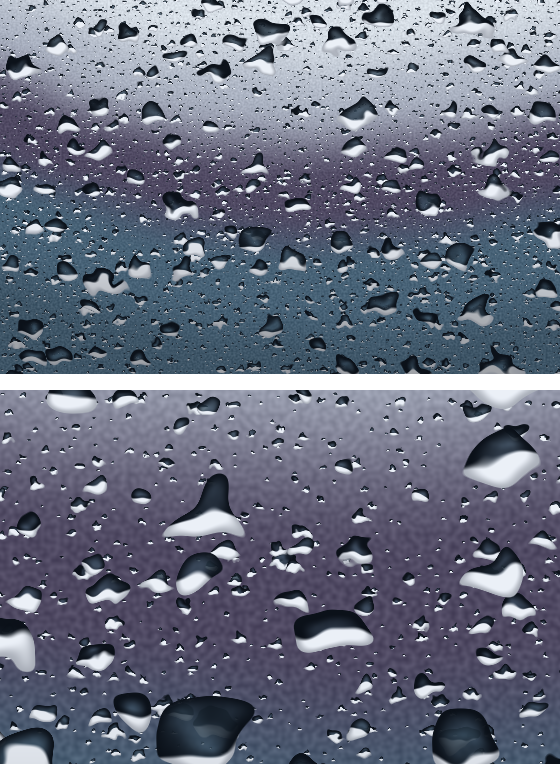
Top: the whole. Bottom: its middle third, enlarged.
Reproduce this texture procedurally as a Shadertoy shader.

```glsl
// Rain drops on a window before a blurred dusk sky: pale top, plum band, teal base.
// Four jittered grids scatter bent, tapered blobs, from mist specks to large drops.
// Each blob acts as a lens: dark rim above, teal middle, bright crescent below.

#define SKY      vec3(0.85, 0.88, 0.91)
#define HAZE     vec3(0.67, 0.70, 0.76)
#define PLUM     vec3(0.31, 0.285, 0.385)
#define TEAL     vec3(0.28, 0.385, 0.465)
#define INK      vec3(0.03, 0.05, 0.08)
#define GLINT    vec3(0.92, 0.94, 0.97)
#define COVERAGE 0.62
#define WOBBLE   0.42
#define GRAIN    0.09

vec3 hash3(vec2 cell) {
    vec3 h = fract(cell.xyx * vec3(0.1031, 0.1030, 0.0973));
    h += dot(h, h.yxz + 33.33);
    return fract((h.xxy + h.yzz) * h.zyx);
}

float gradientNoise(vec2 p) {
    vec2 i = floor(p), f = p - i;
    vec2 u = f * f * f * (f * (f * 6.0 - 15.0) + 10.0);
    float corner[4];
    for (int k = 0; k < 4; k++) {
        vec2 o = vec2(k & 1, k >> 1);
        float angle = 6.2832 * hash3(i + o + 71.0).x;
        corner[k] = dot(vec2(cos(angle), sin(angle)), f - o);
    }
    return mix(mix(corner[0], corner[1], u.x), mix(corner[2], corner[3], u.x), u.y);
}

// Blurred scene; the bands sink toward the middle of the pane
vec3 backdrop(vec2 uv) {
    float side = uv.x - 0.56;
    float t = uv.y - side * side * (side < 0.0 ? 0.62 : 0.45);
    t += 0.03 * gradientNoise(uv * vec2(5.0, 3.0));
    vec3 c = mix(TEAL * 0.86, TEAL, smoothstep(0.0, 0.2, t));
    c = mix(c, PLUM, smoothstep(0.27, 0.45, t));
    c = mix(c, HAZE, smoothstep(0.5, 0.73, t));
    return mix(c, SKY, smoothstep(0.7, 0.95, t));
}

// Colour inside a drop, q in drop radii
vec3 lens(vec2 q, vec3 behind, vec3 rnd, float height, float ripple) {
    float seam = -0.12 + 0.5 * (rnd.x - 0.5) + 0.2 * q.x * (rnd.y - 0.5) + ripple;
    seam -= 0.25 * (1.0 - smoothstep(0.0, 0.4, height));
    float rim = smoothstep(0.1, 0.95, length(q) + 0.35 * (rnd.z - 0.4));
    vec3 upper = mix(mix(TEAL, behind, 0.3), INK, 0.2 + 0.75 * rim);
    upper = mix(upper, INK, 0.55 * smoothstep(0.35, 0.0, abs(q.y - seam - 0.15)) * rnd.y);
    float gloss = mix(0.68, 1.0, smoothstep(0.05, 0.45, height));
    vec3 lower = GLINT * gloss;
    lower = mix(lower, HAZE * 0.75, 0.6 * smoothstep(0.65, 1.0, length(q)));
    return mix(lower, upper, smoothstep(seam - 0.1, seam + 0.12, q.y));
}

// One layer of scattered drops painted over colour c
vec3 addDrops(vec3 c, vec2 p, float cell, vec2 radii, float seed) {
    float px = 1.0 / iResolution.y;
    vec2 id = floor(p / cell);
    vec2 w = p / radii.y + seed;
    vec2 warp = vec2(gradientNoise(w * 0.95), gradientNoise(w * 0.95 + 37.0));
    float ripple = 0.5 * gradientNoise(w * 1.3 + 11.0);
    vec3 behind = c;
    for (int y = -1; y <= 1; y++)
    for (int x = -1; x <= 1; x++) {
        vec2 n = id + vec2(x, y);
        vec3 place = hash3(n + seed);
        vec3 form = hash3(n + seed + 191.0);
        vec3 look = hash3(n + seed + 467.0);
        if (look.z > COVERAGE) continue;
        vec2 center = (n + mix(vec2(0.12), vec2(0.88), place.xy)) * cell;
        float r = mix(radii.x, radii.y, place.z * place.z);
        vec2 q = (p - center) / r + WOBBLE * 2.0 * warp;
        // Lean, widen, taper and arch the disc
        q.x += (form.x - 0.5) * 0.9 * q.y;
        q *= vec2(mix(0.75, 1.15, form.y), mix(1.3, 0.9, form.z));
        q.x *= 1.0 + mix(-0.25, 0.55, form.z) * clamp(q.y, -1.0, 1.0);
        q.y += mix(-0.25, 0.45, look.x) * q.x * q.x;
        float cover = clamp(0.5 - (length(q) - 1.0) * r / px, 0.0, 1.0);
        vec3 inside = lens(q, behind, vec3(look.xy, form.x), p.y, ripple);
        c = mix(c, inside, cover);
    }
    return c;
}

void mainImage(out vec4 fragColor, in vec2 fragCoord) {
    vec2 uv = fragCoord / iResolution.xy;
    vec2 p = fragCoord / iResolution.y;
    vec3 c = backdrop(uv);

    // Fine mist on the glass
    c += GRAIN * gradientNoise(p * 170.0);

    // Specks first, large drops last
    c = addDrops(c, p, 0.0155, vec2(0.0012, 0.0036), 13.0);
    c = addDrops(c, p, 0.029, vec2(0.003, 0.0075), 57.0);
    c = addDrops(c, p, 0.056, vec2(0.008, 0.017), 101.0);
    c = addDrops(c, p, 0.108, vec2(0.02, 0.041), 229.0);

    fragColor = vec4(clamp(c, 0.0, 1.0), 1.0);
}
```
